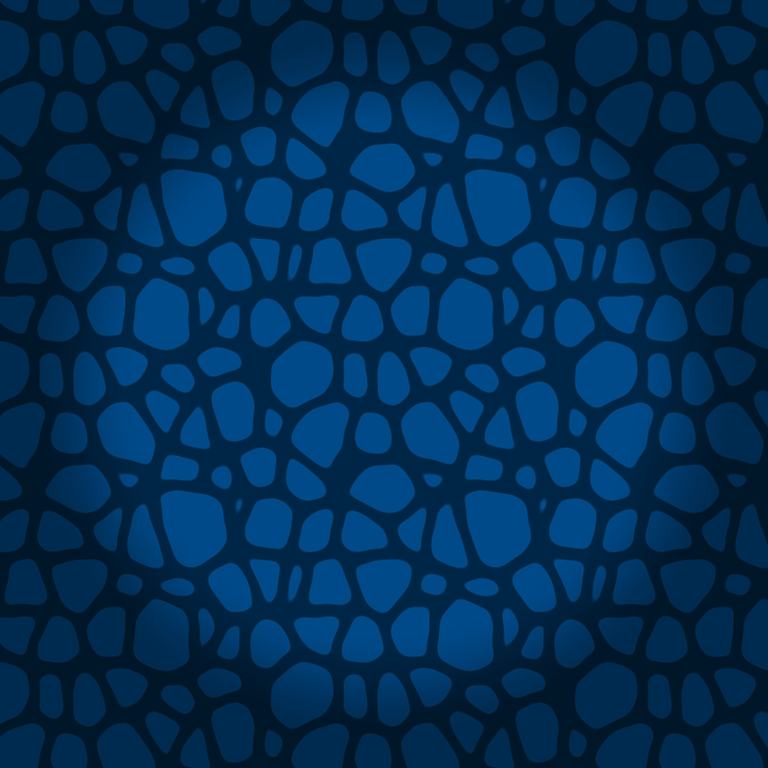
Give the GLSL for this pattern, as a WebGL 1 fragment shader.

```glsl
precision highp float;
// Blue cobblestones on dark grout: a repeating tile of rounded, uneven stones
// under a round pool of light. Stones are cells of a weighted Voronoi diagram
// on a staggered, wrapped grid; a smooth minimum of edge distances rounds them.

uniform vec2 u_resolution;

const float TAU = 6.2831853;
const vec2 TILE = vec2(0.396, 0.418);   // about 2.53 by 2.39 repeats
const vec2 GRID = vec2(7.0, 6.0);       // stones per tile; even row count
const vec3 STONE = vec3(0.0, 0.29, 0.54);
const vec3 GROUT = vec3(0.0, 0.15, 0.28);
const vec3 RIM = vec3(0.10, 0.36, 0.58);

float hash(vec2 p) {
  return fract(sin(dot(p, vec2(127.1, 311.7))) * 43758.5453);
}

// Stone centre in xy, size weight in z; repeats with the tile
vec3 stoneSite(vec2 id, vec2 cellSize) {
  vec2 key = mod(id, GRID);
  vec2 jitter = vec2(hash(key + 3.7), hash(key + 19.3));
  vec2 stagger = vec2(0.5 * mod(key.y, 2.0), 0.0);
  float size = hash(key + 41.9);
  vec2 centre = (id + stagger + 0.1 + 0.8 * jitter) * cellSize;
  return vec3(centre, 0.0024 * size * size * size);
}

float powerDistance(vec2 p, vec3 site) {
  vec2 d = p - site.xy;
  return dot(d, d) - site.z;
}

// Small bends that stay periodic over the tile
vec2 bend(vec2 p, vec2 tile) {
  vec2 a = TAU * p / tile;
  vec2 broad = sin(3.0 * a.yx + vec2(0.4, 2.1) + sin(2.0 * a));
  vec2 fine = sin(9.0 * a.yx + 4.0 * a + vec2(1.7, 0.2));
  return p + 0.0035 * broad + 0.0009 * fine;
}

// Distance to the cell border, with corners rounded by the given radius
float stoneDistance(vec2 p, vec2 cellSize, float rounding) {
  vec2 base = floor(p / cellSize - vec2(0.25, 0.0));
  vec2 ownId = base;
  vec3 own = vec3(0.0);
  float nearest = 1e3;
  for (int j = -2; j <= 2; j++) {
    for (int i = -2; i <= 2; i++) {
      vec2 id = base + vec2(float(i), float(j));
      vec3 site = stoneSite(id, cellSize);
      float d = powerDistance(p, site);
      if (d < nearest) {
        nearest = d;
        own = site;
        ownId = id;
      }
    }
  }

  float sum = 1e-20;
  for (int j = -2; j <= 2; j++) {
    for (int i = -2; i <= 2; i++) {
      if (i == 0 && j == 0) continue;
      vec3 site = stoneSite(ownId + vec2(float(i), float(j)), cellSize);
      float gap = max(length(site.xy - own.xy), 1e-4);
      float edge = 0.5 * (powerDistance(p, site) - nearest) / gap;
      sum += exp(-edge / rounding);
    }
  }
  return -rounding * log(sum);
}

// Full light in the middle, an even dim level outside
float lightPool(vec2 p) {
  float r = length(p - 0.5);
  return mix(1.0, 0.58, smoothstep(0.32, 0.465, r));
}

void main() {
  vec2 uv = gl_FragCoord.xy / u_resolution;
  float pixel = 1.0 / min(u_resolution.x, u_resolution.y);

  float halfGrout = 0.0072;
  float d = stoneDistance(bend(uv, TILE), TILE / GRID, 0.0052) - halfGrout;

  vec3 color = mix(GROUT, STONE, smoothstep(-0.7 * pixel, 0.7 * pixel, d));

  // Faint hairline along each stone's edge
  float rim = 1.0 - smoothstep(0.0004, 0.0004 + pixel, abs(d));
  color = mix(color, RIM, 0.2 * rim);

  gl_FragColor = vec4(color * lightPool(uv), 1.0);
}
```
